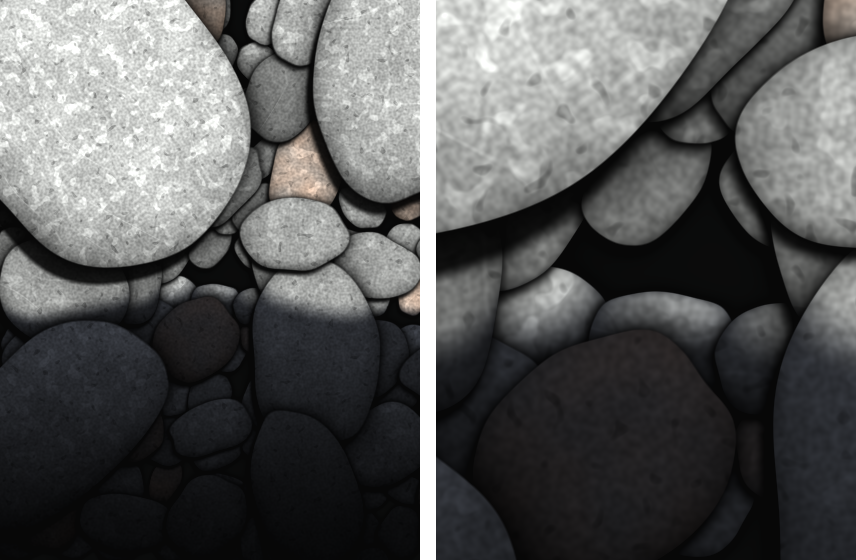
Left, the full canvas; right, a detail of the centre.
A Shadertoy shader for this texture:

```glsl
// Beach pebbles: pale sunlit boulders above, dim stones in deep shade below.

const vec3 GAP_COLOUR = vec3(0.045, 0.048, 0.048);
const vec3 SUN_COLOUR = vec3(1.03, 1.03, 1.015);
const vec3 SHADE_COLOUR = vec3(0.94, 0.98, 1.09);
const vec3 RUST_TINT = vec3(1.08, 0.93, 0.83);
const vec3 SUN_DIR = vec3(0.10, 0.33, 0.94);
const vec2 SUN_SHIFT = vec2(0.07, 0.12);   // cast shadow length per stone radius
const float SHADE_LINE = 0.465;            // height where the sunlight ends
const float SHADE_SOFTNESS = 0.022;
const float SHADE_LOW = 0.07;              // shade brightness at the bottom
const float SHADE_HIGH = 0.30;             // shade brightness near the line
const float LUMPINESS = 0.17;
const float PEBBLE_CELL = 0.085;
const float COBBLE_CELL = 0.150;

// Boulders from back to front: centre and radii, then tilt and tone.
const int BOULDERS = 7;
const vec4 BOULDER[BOULDERS] = vec4[BOULDERS](
    vec4(0.562, 0.362, 0.111, 0.172), vec4(0.525, 0.580, 0.094, 0.064),
    vec4(0.110, 0.480, 0.120, 0.100), vec4(0.091, 0.245, 0.234, 0.137),
    vec4(0.545, 0.120, 0.095, 0.145), vec4(0.156, 0.831, 0.323, 0.251),
    vec4(0.729, 0.863, 0.176, 0.215));
const vec2 TILT_TONE[BOULDERS] = vec2[BOULDERS](
    vec2(0.05, 0.62), vec2(-0.08, 0.64), vec2(-0.2, 0.64), vec2(0.7, 0.68),
    vec2(0.4, 0.55), vec2(-0.93, 0.78), vec2(0.0, 0.70));

struct Stone { vec2 centre, radii; float tilt, tone, seed, rust; };

vec3 hash3(vec2 p) {
    vec3 h = fract(p.xyx * vec3(0.1031, 0.1030, 0.0973));
    h += dot(h, h.yxz + 33.33);
    return fract((h.xxy + h.yzz) * h.zyx);
}

vec2 gradient(vec2 cell) {
    float a = 6.2832 * hash3(cell).x;
    return vec2(cos(a), sin(a));
}

float gradientNoise(vec2 p) {
    vec2 i = floor(p), f = p - i;
    vec2 u = f * f * f * (f * (f * 6.0 - 15.0) + 10.0);
    vec2 e = vec2(1.0, 0.0);
    float low = mix(dot(gradient(i), f), dot(gradient(i + e), f - e), u.x);
    float high = mix(dot(gradient(i + e.yx), f - e.yx), dot(gradient(i + 1.0), f - 1.0), u.x);
    return mix(low, high, u.y);
}

// Lumpy superellipse: 0 at the centre, 1 on the outline.
float stoneRadius(vec2 local, Stone s) {
    vec2 q = local / s.radii, w = q * 1.1 + s.seed * 37.0;
    q += LUMPINESS * vec2(gradientNoise(w), gradientNoise(w + 19.0));
    float e = mix(2.0, 2.6, fract(s.seed * 7.0));
    vec2 k = pow(abs(q), vec2(e));
    return pow(k.x + k.y, 1.0 / e);
}

// Mineral surface: cloudy tone, pale flecks, dark pits, veins and fine grain.
vec3 mineral(vec2 t, Stone s) {
    float cloud = gradientNoise(t * 13.0) + 0.6 * gradientNoise(t * 34.0);
    float fleck = gradientNoise(t * 42.0) + 0.6 * gradientNoise(t * 95.0 + 7.0);
    float grain = gradientNoise(t * 210.0) + 0.7 * gradientNoise(t * 120.0);
    float pit = smoothstep(0.30, 0.48, gradientNoise(t * 80.0 + 31.0));
    float vein = 1.0 - smoothstep(0.0, 0.035, abs(gradientNoise(t * vec2(6.0, 13.0) + 3.0)));
    float pale = smoothstep(0.5, 0.78, s.tone);
    float tone = s.tone * (1.0 + 0.13 * cloud + 0.20 * grain - 0.22 * pit);
    tone += 0.16 * pale * smoothstep(0.12, 0.38, fleck);
    tone += 0.07 * vein * step(0.6, fract(s.seed * 5.3));
    vec3 tint = mix(vec3(0.99, 1.0, 1.0), RUST_TINT, s.rust * (0.7 + 0.6 * cloud));
    return tone * tint;
}

vec3 litStone(vec2 p, vec2 local, mat2 turn, float r, Stone s) {
    vec2 t = local + s.seed * 11.0;
    float dome = sqrt(max(1.0 - r * r, 0.0));
    vec2 slope = (local / s.radii) * (min(s.radii.x, s.radii.y) / s.radii) * r * r;
    slope += 0.22 * vec2(gradientNoise(t * 17.0), gradientNoise(t * 17.0 + 23.0));
    vec3 normal = normalize(vec3(slope * turn, dome + 0.5));

    float line = SHADE_LINE + 0.05 * gradientNoise(vec2(p.x * 5.0, 2.5)) - 0.025 * (dome - 0.5);
    float sun = smoothstep(-SHADE_SOFTNESS, SHADE_SOFTNESS, p.y - line);
    float direct = 0.25 + 0.82 * max(dot(normal, SUN_DIR), 0.0);
    float sky = mix(SHADE_LOW, SHADE_HIGH, smoothstep(0.0, 0.5, p.y));
    sky *= 0.35 + 0.65 * normal.z + 0.35 * normal.y;
    return mineral(t, s) * mix(SHADE_COLOUR * sky, SUN_COLOUR * direct, sun);
}

// Lays one stone over the colour, with its cast and contact shadows.
void layStone(inout vec3 colour, vec2 p, Stone s) {
    vec2 d = p - s.centre;
    if (length(d) > 1.7 * max(s.radii.x, s.radii.y)) return;
    float c = cos(s.tilt), n = sin(s.tilt), size = min(s.radii.x, s.radii.y);
    mat2 turn = mat2(c, -n, n, c);
    vec2 local = turn * d;
    float r = stoneRadius(local, s), gap = (r - 1.0) * size;
    float shadowGap = (stoneRadius(turn * (d + SUN_SHIFT * size), s) - 1.0) * size;
    colour *= mix(0.15, 1.0, smoothstep(-0.005, 0.005, shadowGap));
    colour *= 1.0 - 0.75 * exp(-max(gap, 0.0) / (0.1 * size));
    float edge = 1.0 / iResolution.y;
    float cover = 1.0 - smoothstep(-edge, edge, gap);
    if (cover > 0.0) colour = mix(colour, litStone(p, local, turn, r, s), cover);
}

// Jittered grid of stones; upper stones overlap lower ones.
void scatterStones(inout vec3 colour, vec2 p, float cell, float share, float salt) {
    for (int j = -1; j <= 1; j++)
    for (int i = -1; i <= 1; i++) {
        vec2 id = floor(p / cell) + vec2(i, j);
        vec3 a = hash3(id + salt), b = hash3(id + salt + 57.0);
        if (b.z > share) continue;
        vec2 centre = (id + 0.5 + 0.36 * (a.xy - 0.5)) * cell;
        vec2 radii = cell * mix(0.48, 0.62, a.z) * vec2(1.0, mix(0.58, 0.88, b.x));
        layStone(colour, p, Stone(centre, radii, 3.14 * b.y, mix(0.5, 0.78, a.x),
                                  a.z, step(0.84, a.y)));
    }
}

void mainImage(out vec4 fragColor, in vec2 fragCoord) {
    vec2 p = fragCoord / iResolution.y;
    vec3 colour = GAP_COLOUR;
    scatterStones(colour, p, PEBBLE_CELL, 1.0, 11.0);
    scatterStones(colour, p, COBBLE_CELL, 0.82, 83.0);
    for (int i = 0; i < BOULDERS; i++)
        layStone(colour, p, Stone(BOULDER[i].xy, BOULDER[i].zw, TILT_TONE[i].x,
                                  TILT_TONE[i].y, 0.06 + 0.137 * float(i), 0.0));
    fragColor = vec4(clamp(max(colour, GAP_COLOUR * 0.6), 0.0, 1.0), 1.0);
}
```
